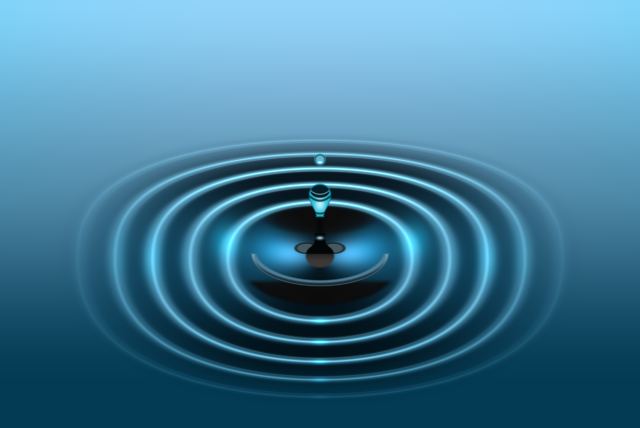
Give the GLSL for this texture, as a Shadertoy shader.

```glsl
// A falling water drop above a dark basin with perspective ripples on blue water.
const vec3 SKY = vec3(0.58, 0.83, 0.98);
const vec3 HAZE = vec3(0.41, 0.62, 0.75);
const vec3 DEEP = vec3(0.01, 0.23, 0.33);
const vec3 TROUGH = vec3(0.005, 0.055, 0.085);
const vec3 SOOT = vec3(0.05, 0.042, 0.042);
const vec3 CYAN = vec3(0.08, 0.70, 0.82);
const vec3 FOAM = vec3(0.72, 0.95, 0.98);
const vec2 POOL = vec2(0.0, 0.396);     // centre of the ripples
const float FIRST_RING = 0.215;
const float RING_STEP = 0.088;
const float RIPPLE_END = 0.635;
const vec2 DROP = vec2(0.0, 0.545);
const vec2 BEAD = vec2(0.0, 0.627);

float inside(float d, float blur) {
    return 1.0 - smoothstep(-blur, blur, d);
}

float ellipse(vec2 p, vec2 radii) {
    return (length(p / radii) - 1.0) * min(radii.x, radii.y);
}

float glow(vec2 p, vec2 size) {
    p /= size;
    return exp(-dot(p, p));
}

vec3 background(vec2 p) {
    vec3 c = mix(DEEP, HAZE, smoothstep(0.08, 0.74, p.y));
    c = mix(c, SKY, smoothstep(0.60, 1.02, p.y));
    c.r -= 0.13 * p.x * p.x * smoothstep(0.3, 0.9, p.y);
    return c;
}

vec3 ripples(vec3 c, vec2 p) {
    // Stretch the view onto a flat water plane
    vec2 q = p - POOL;
    q.y *= 1.25 + 2.22 * abs(q.y) + 0.67 * q.y;
    float r = max(length(q), 1e-4);
    float side = abs(q.x) / r;
    float back = smoothstep(-0.5, 0.7, q.y / r);
    float flank = side * side * side;

    float wave = 0.5 + 0.5 * cos(6.28318 * (r - FIRST_RING) / RING_STEP);
    float crest = pow(wave, mix(5.0, 2.2, flank));
    float echo = 0.5 + 0.5 * cos(6.28318 * (r - FIRST_RING + 0.015) / RING_STEP);
    float line = pow(wave, 35.0) + 0.45 * pow(echo, 50.0) * (1.0 - flank);
    float rings = smoothstep(0.165, 0.205, r);
    float fade = 1.0 - smoothstep(0.35, RIPPLE_END, r);

    // Dark slopes, then lit crests
    vec3 slope = mix(TROUGH, vec3(0.02, 0.25, 0.36), 0.75 * flank);
    c = mix(c, slope, fade * mix(0.94, 0.72, flank) * (1.0 - crest * rings));
    vec3 lit = mix(vec3(0.25, 0.50, 0.62), vec3(0.42, 0.74, 0.84), back);
    lit = mix(lit, vec3(0.31, 0.57, 0.70), flank);
    c = mix(c, lit, rings * crest * fade * 0.88);
    c += FOAM * line * rings * fade * mix(0.36, 0.18, flank);

    // Turquoise light on the flanks and along the centre line
    vec2 m = vec2(abs(p.x), p.y);
    c += CYAN * 0.42 * glow(m - vec2(0.22, 0.435), vec2(0.035, 0.045));
    c += CYAN * 0.22 * glow(m - vec2(0.40, 0.40), vec2(0.08, 0.06)) * wave;
    c += CYAN * 0.45 * crest * rings * fade * (1.0 - back) * exp(-pow(p.x / 0.018, 2.0));
    return c;
}

vec3 basin(vec3 c, vec2 p, float aa) {
    vec2 m = vec2(abs(p.x), p.y);
    // Black reflections behind and in front of the splash
    c = mix(c, SOOT, 0.9 * inside(ellipse(p - vec2(0.0, 0.485), vec2(0.118, 0.031)), 0.006));
    float band = inside(ellipse(p - vec2(0.0, 0.375), vec2(0.178, 0.088)), 0.005);
    c = mix(c, SOOT, 0.9 * band * (1.0 - smoothstep(0.335, 0.35, p.y)));
    c += vec3(0.25, 0.43, 0.54) * glow(m - vec2(0.065, 0.409), vec2(0.052, 0.032));
    c += vec3(0.02, 0.20, 0.28) * glow(m - vec2(0.12, 0.425), vec2(0.05, 0.045));

    // Pale crescent with a dark inner lip
    float outer = ellipse(p - vec2(0.0, 0.404), vec2(0.160, 0.073));
    float inner = ellipse(p - vec2(0.0, 0.417), vec2(0.151, 0.072));
    float arc = inside(max(max(outer, -inner), p.y - 0.407), aa);
    vec3 sheen = mix(vec3(0.35, 0.53, 0.61), vec3(0.08, 0.18, 0.23), smoothstep(0.003, 0.009, inner));
    sheen += 0.25 * inside(abs(outer + 0.001) - 0.001, aa);
    c = mix(c, sheen, 0.88 * arc);

    // Splash mound, its side lobes and neck
    float lobe = ellipse(m - vec2(0.032, 0.420), vec2(0.027, 0.013));
    c = mix(c, mix(vec3(0.27, 0.35, 0.38), SOOT, inside(abs(lobe) - 0.002, aa)), inside(lobe, aa));
    vec3 clay = mix(vec3(0.24, 0.22, 0.21), SOOT, smoothstep(0.387, 0.426, p.y));
    c = mix(c, clay, inside(ellipse(p - vec2(0.0, 0.402), vec2(0.033, 0.027)), 1.5 * aa));
    float neck = max(m.x - 0.013 - 0.018 * (1.0 - smoothstep(0.41, 0.435, p.y)), abs(p.y - 0.431) - 0.024);
    c = mix(c, TROUGH * 0.4, inside(neck, aa));
    c += FOAM * 0.8 * glow(p - vec2(0.0, 0.444), vec2(0.008, 0.004));
    float stem = max(m.x - 0.007, abs(p.y - 0.475) - 0.022);
    return mix(c, TROUGH * 0.5, 0.75 * inside(stem, 0.003));
}

vec3 droplets(vec3 c, vec2 p, float aa) {
    // Large drop: round head with a tapered tail
    vec2 q = p - DROP;
    float width = mix(0.009, 0.0255, smoothstep(-0.052, -0.005, q.y));
    float tail = max(abs(q.x) - width, abs(q.y + 0.026) - 0.026);
    float body = min(length(q) - 0.026, tail);
    vec3 glass = mix(CYAN, FOAM, glow(q + vec2(0.0, 0.022), vec2(0.013, 0.017)));
    float cap = ellipse(q - vec2(0.0, 0.008), vec2(0.022, 0.015));
    glass = mix(glass, TROUGH, 0.92 * inside(cap, 0.002));
    float bow = q.y - 18.0 * q.x * q.x;
    glass += FOAM * 0.65 * inside(abs(bow - 0.001) - 0.001, aa) * inside(cap, aa);
    glass = mix(glass, TROUGH, 0.75 * inside(abs(bow + 0.014) - 0.0025, aa));
    glass = mix(glass, TROUGH, 0.7 * inside(abs(bow + 0.044) - 0.002, aa));
    glass = mix(glass, vec3(0.03, 0.35, 0.44), 0.6 * inside(abs(body) - 0.002, aa));
    c = mix(c, glass, inside(body, aa));

    // Small bead with a bright rim
    vec2 b = p - BEAD;
    float bead = length(b) - 0.0135;
    vec3 pearl = mix(vec3(0.42, 0.70, 0.80), vec3(0.08, 0.43, 0.53), inside(abs(bead + 0.002) - 0.002, aa));
    pearl += FOAM * 0.5 * glow(b + vec2(0.0, 0.007), vec2(0.006, 0.003));
    return mix(c, pearl, inside(bead, aa));
}

void mainImage(out vec4 fragColor, in vec2 fragCoord) {
    vec2 p = (fragCoord - vec2(0.5 * iResolution.x, 0.0)) / iResolution.y;
    float aa = 1.0 / iResolution.y;
    vec3 c = ripples(background(p), p);
    c = droplets(basin(c, p, aa), p, aa);
    fragColor = vec4(clamp(c, 0.0, 1.0), 1.0);
}
```
